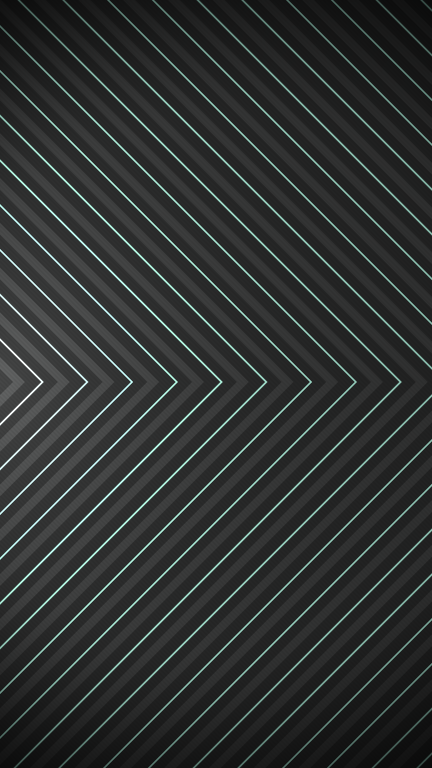
Reproduce this pattern procedurally as a WebGL 2 fragment shader.

```glsl
#version 300 es
precision highp float;
// Nested right-pointing chevrons: a thin mint line and a pale band per repeat.
// A folded diagonal coordinate sets the repeats; a glow from the left edge and
// a dark vignette shade them. Lengths are in units of the canvas width.

#define PERIOD 0.1036       // horizontal spacing of the chevrons
#define FIRST_TIP 0.0985    // x of the first line's tip
#define AXIS_HEIGHT 0.5026  // height of the tips, as a share of the canvas
#define LINE_WIDTH 0.0039   // measured across the line
#define BAND_START 0.34     // band edges, as shares of a period
#define BAND_END 0.605
#define BAND_GAIN 1.42      // brightness of the band against the ground
#define HATCH_COUNT 96.0    // fine diagonal threads per unit
#define HATCH_DEPTH 0.035
#define VIGNETTE 0.82

uniform vec2 u_resolution;
out vec4 fragColor;

const vec3 GROUND_TINT = vec3(0.985, 1.0, 1.0);
const vec3 MINT = vec3(0.68, 0.94, 0.86);
const float MID_SHADE = 0.165;  // ground level at which the line shows pure mint

// Coverage of a shape from its signed distance, smoothed over one pixel.
float coverage(float signedDist, float pixel) {
    return clamp(0.5 - signedDist / pixel, 0.0, 1.0);
}

// Ground brightness: glow at the left middle, falling to dark corners.
float groundShade(vec2 p) {
    float glow = exp(-2.2 * length(p * vec2(1.0, 0.8)));
    float rim = length((p - vec2(0.5, 0.0)) * vec2(0.9, 0.95));
    float dim = 1.0 - VIGNETTE * smoothstep(0.55, 1.12, rim);
    return (0.11 + 0.16 * glow) * dim;
}

void main() {
    float pixel = 1.0 / u_resolution.x;
    vec2 p = (gl_FragCoord.xy - vec2(0.0, AXIS_HEIGHT * u_resolution.y)) * pixel;

    // Folding about the axis turns diagonal stripes into chevrons.
    float along = (p.x + abs(p.y) - FIRST_TIP) / PERIOD;
    float cell = fract(along);
    float across = PERIOD * sqrt(0.5);  // period measured across the stripes

    // Pale band and thin line inside each repeat.
    float bandCentre = 0.5 * (BAND_START + BAND_END);
    float bandHalf = 0.5 * (BAND_END - BAND_START);
    float band = coverage((abs(cell - bandCentre) - bandHalf) * across, pixel);
    float lineDist = min(cell, 1.0 - cell) * across;
    float line = coverage(lineDist - 0.5 * LINE_WIDTH, pixel);

    // Faint woven threads over the ground.
    float hatch = 1.0 + HATCH_DEPTH * sin(6.28319 * HATCH_COUNT * (p.x + p.y));

    float shade = groundShade(p);
    vec3 ground = GROUND_TINT * shade * hatch * mix(1.0, BAND_GAIN, band);
    vec3 lineColour = min(MINT * pow(shade / MID_SHADE, 0.9), vec3(1.0));
    fragColor = vec4(mix(ground, lineColour, line), 1.0);
}
```
